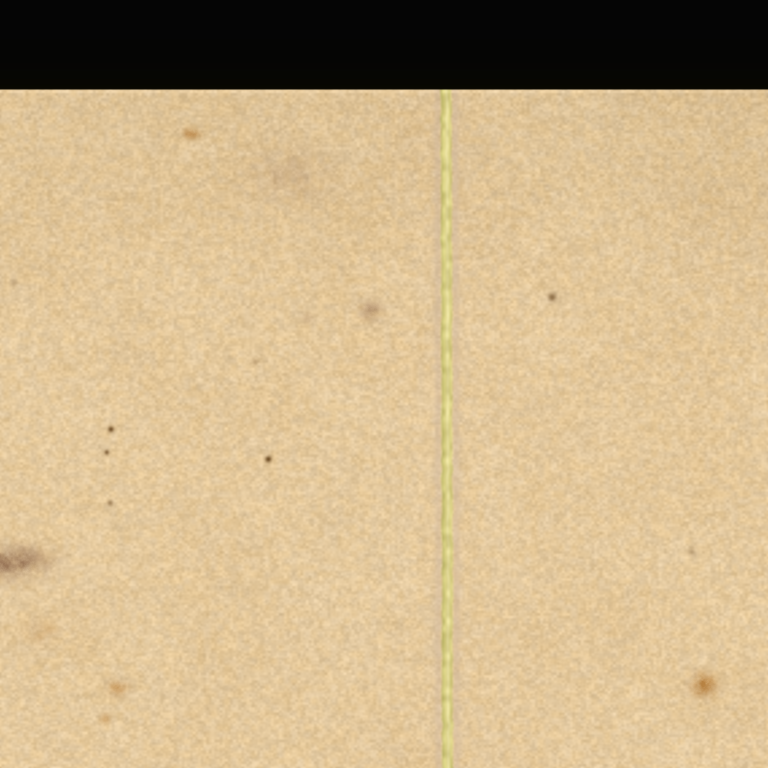
Write a three.js fragment shader that draws this texture.

```glsl
#define PAPER vec3(0.893, 0.785, 0.611)
#define INK vec3(0.020, 0.020, 0.018)
#define LINE_COLOR vec3(0.835, 0.805, 0.49)
#define BROWN vec3(0.54, 0.39, 0.28)
#define OCHRE vec3(0.70, 0.48, 0.22)
#define SPECK vec3(0.40, 0.27, 0.12)
#define PAPER_TOP 0.8835
#define LINE_HALF 0.0082
#define GRAIN 0.095
#define EDGE 0.0015

varying vec2 vUv;

float hash(vec2 p) {
  vec3 q = fract(vec3(p.xyx) * 0.1031);
  q += dot(q, q.yzx + 33.33);
  return fract((q.x + q.y) * q.z);
}

float noise(vec2 p) {
  vec2 i = floor(p);
  vec2 f = fract(p);
  f = f * f * (3.0 - 2.0 * f);
  return mix(mix(hash(i), hash(i + vec2(1.0, 0.0)), f.x),
             mix(hash(i + vec2(0.0, 1.0)), hash(i + 1.0), f.x), f.y);
}

float fbm(vec2 p) {
  float sum = 0.0;
  float amp = 0.5;
  for (int i = 0; i < 4; i++) {
    sum += amp * noise(p);
    p = p * 2.03 + 17.3;
    amp *= 0.5;
  }
  return sum / 0.9375;
}

float bell(float x) {
  return exp(-x * x);
}

// Soft stain with a ragged, grainy outline
float stain(vec2 p, vec2 center, vec2 radius) {
  vec2 d = (p - center) / radius;
  float ragged = 0.1 + 1.8 * fbm(p * 95.0 + 5.0);
  return exp(-1.6 * dot(d, d)) * ragged;
}

float speck(vec2 p, vec2 center, float radius) {
  return bell(length(p - center) / radius);
}

vec3 paperColor(vec2 p) {
  float fine = noise(p * 285.0) + noise(p * 170.0 + 41.0) - 1.0;
  float weave = noise(p * vec2(180.0, 310.0) + 90.0) - 0.5;
  float mottle = fbm(p * 11.0 + 3.0) - 0.5;
  float tint = noise(p * 115.0 + 70.0) - 0.5;
  vec3 color = PAPER + GRAIN * (0.58 * fine + 0.38 * weave);
  color += mottle * vec3(0.022, 0.032, 0.042);
  color += tint * vec3(0.012, -0.008, -0.045);
  // Darker upper edge and upper right corner
  color -= 0.022 * smoothstep(0.55, PAPER_TOP, p.y);
  color -= 0.018 * smoothstep(0.6, 1.0, p.x) * smoothstep(0.5, 0.9, p.y);
  return color;
}

vec3 addStains(vec3 color, vec2 p) {
  // Broad faded patches
  float faded = 0.15 * stain(p, vec2(0.375, 0.772), vec2(0.065, 0.040));
  faded += 0.36 * stain(p, vec2(0.483, 0.596), vec2(0.017, 0.016));
  faded += 0.58 * stain(p, vec2(0.015, 0.268), vec2(0.055, 0.026));
  faded += 0.16 * stain(p, vec2(0.400, 0.586), vec2(0.010));
  color = mix(color, BROWN, clamp(faded, 0.0, 0.8));

  // Rusty spots
  float rust = 0.62 * stain(p, vec2(0.250, 0.826), vec2(0.013, 0.009));
  rust += 0.25 * stain(p, vec2(0.052, 0.178), vec2(0.024, 0.018));
  rust += 0.38 * stain(p, vec2(0.154, 0.104), vec2(0.017, 0.014));
  rust += 0.30 * stain(p, vec2(0.137, 0.064), vec2(0.009));
  rust += 0.85 * stain(p, vec2(0.916, 0.108), vec2(0.018, 0.017));
  color = mix(color, OCHRE, clamp(rust, 0.0, 0.9));

  // Small dark points
  float dots = 0.85 * speck(p, vec2(0.1445, 0.441), 0.0040);
  dots += 0.70 * speck(p, vec2(0.1390, 0.411), 0.0035);
  dots += 0.50 * speck(p, vec2(0.1435, 0.345), 0.0040);
  dots += 0.90 * speck(p, vec2(0.3495, 0.402), 0.0042);
  dots += 0.62 * speck(p, vec2(0.7190, 0.613), 0.0055);
  dots += 0.28 * speck(p, vec2(0.3320, 0.529), 0.0045);
  dots += 0.25 * speck(p, vec2(0.9010, 0.281), 0.0055);
  dots += 0.25 * speck(p, vec2(0.0180, 0.631), 0.0050);
  return mix(color, SPECK, clamp(dots, 0.0, 1.0));
}

vec3 addLine(vec3 color, vec2 p) {
  float x = p.x - mix(0.5830, 0.5805, p.y);
  x += 0.0016 * (noise(vec2(3.0, p.y * 90.0)) - 0.5);
  float d = abs(x);
  // Grey-violet fringe around the green stroke
  color = mix(color, vec3(0.80, 0.71, 0.62), 0.4 * bell((d - 0.012) / 0.005));
  float stroke = 1.0 - smoothstep(LINE_HALF - 0.004, LINE_HALF + EDGE, d);
  vec3 green = LINE_COLOR + 0.14 * (noise(p * vec2(180.0, 110.0)) - 0.5);
  green += vec3(0.05, 0.05, 0.10) * bell((x - 0.001) / 0.0025);
  green -= vec3(0.08, 0.06, 0.07) * smoothstep(0.002, 0.007, -x);
  return mix(color, green, 0.9 * stroke);
}

void main() {
  vec3 color = addLine(addStains(paperColor(vUv), vUv), vUv);
  // Pale rim where the sheet meets the dark band
  float rise = vUv.y - PAPER_TOP;
  color += 0.05 * bell((rise + 0.003) / 0.002);
  float band = smoothstep(-EDGE, EDGE, rise);
  vec3 dark = INK + vec3(0.012, 0.008, -0.018) * exp(-abs(rise) * 60.0);
  gl_FragColor = vec4(mix(color, dark, band), 1.0);
}
```
